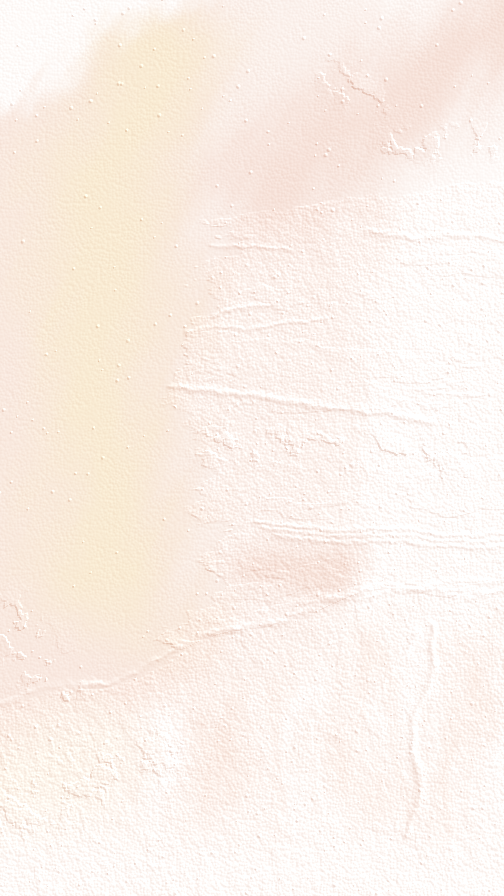
This texture is drawn by a WebGL 1 fragment shader. Its source:

```glsl
precision highp float;
// Pale blush and cream plaster: brushed washes of paint under troweled relief.
// A height field (cellular grain, specks, ridges, torn plaster layers) is lit
// from the upper right by a finite difference and tints the washes.
uniform vec2 u_resolution;

vec2 hash2(vec2 p) {
  return fract(sin(vec2(dot(p, vec2(127.1, 311.7)), dot(p, vec2(269.5, 183.3)))) * 43758.55);
}

// Layered sines, each octave turned and doubled; about -1 to 1
float waves(vec2 p) {
  float sum = 0.0, amp = 0.5;
  for (int i = 0; i < 5; i++) {
    sum += amp * sin(p.x + 1.4 * sin(p.y * 0.9 + 1.0)) * cos(p.y * 0.8 + sin(p.x * 0.7));
    p = mat2(1.2, 1.6, -1.6, 1.2) * p + vec2(2.3, 5.1);
    amp *= 0.6;
  }
  return sum;
}

// Cellular noise: distance to the nearest point and that point's random value
vec2 cells(vec2 p) {
  vec2 cell = floor(p), nearest = vec2(9.0, 0.0);
  for (int j = -1; j <= 1; j++)
    for (int i = -1; i <= 1; i++) {
      vec2 id = cell + vec2(float(i), float(j));
      float d = length(id + hash2(id) - p);
      if (d < nearest.x) nearest = vec2(d, hash2(id + 41.0).x);
    }
  return nearest;
}

float segment(vec2 p, vec2 a, vec2 b) {
  vec2 ab = b - a;
  return length(p - a - ab * clamp(dot(p - a, ab) / dot(ab, ab), 0.0, 1.0));
}

float blob(float d, float width) {
  return exp(-d * d / (width * width));
}

float ridge(vec2 p, vec2 a, vec2 b, float width) {
  return blob(segment(p, a, b), width);
}

// Top of the lower plaster coat, rising to the right
float coatLine(float x) {
  return 0.37 + 0.235 * smoothstep(-0.1, 0.85, x) + 0.012 * sin(x * 19.0);
}

// 1 where rough plaster covers the smooth painted ground
float plaster(vec2 p) {
  float tear = waves(p * vec2(14.0, 32.0));
  float side = smoothstep(0.0, 0.012, p.x - 0.4 - 0.1 * tear - 0.04 * sin(p.y * 11.0));
  float top = smoothstep(0.0, 0.008, 1.36 + 0.12 * (p.x - 0.45) + 0.02 * tear - p.y);
  float lower = smoothstep(0.0, 0.01, coatLine(p.x) + 0.016 * tear - p.y);
  return max(side * top, lower);
}

float relief(vec2 p) {
  float coat = plaster(p);
  float rough = waves(p * 38.0);

  // Fine grain in uneven patches, calmer on the painted ground
  float h = -(0.2 + 0.22 * coat + 0.1 * rough) * cells(p * 165.0).x;
  h -= (0.06 + 0.13 * coat) * cells(p * 88.0 + 7.0).x;
  h += coat * (0.35 + 0.2 * rough + 0.25 * waves(p.yx * 75.0));

  // Long torn layers: level above, upright in the lower coat
  float below = step(p.y, coatLine(p.x));
  vec2 layerScale = mix(vec2(5.0, 17.0), vec2(15.0, 7.0), below);
  h += (0.26 - 0.1 * below) * coat * smoothstep(0.1, 0.16, waves(p * layerScale + 2.0));

  // Scattered specks, thicker on the plaster
  vec2 speck = cells(p * 38.0 + 3.0);
  float size = 0.07 + 0.11 * fract(speck.y * 17.0);
  h += 0.6 * step(0.87 - 0.17 * coat, speck.y) * smoothstep(size, size * 0.3, speck.x);

  // Troweled ridges with broken, wavering edges
  vec2 q = p + 0.01 * vec2(waves(p * 24.0 + 4.0), waves(p * 27.0));
  float lines = ridge(q, vec2(0.34, 1.015), vec2(0.86, 0.945), 0.006);
  lines += 0.8 * ridge(q, vec2(0.43, 1.15), vec2(0.54, 1.18), 0.005);
  lines += 0.7 * ridge(q, vec2(0.73, 1.32), vec2(1.05, 1.30), 0.005);
  lines += 0.6 * ridge(q, vec2(0.42, 1.29), vec2(0.58, 1.285), 0.004);
  lines += 0.6 * ridge(q, vec2(0.37, 1.12), vec2(0.65, 1.145), 0.004);
  lines += 0.6 * ridge(q, vec2(0.6, 0.58), vec2(1.05, 0.64), 0.006);
  for (int i = 0; i < 3; i++) {
    float k = float(i);
    lines += 0.7 * ridge(q, vec2(0.51 + 0.02 * k, 0.74 - 0.014 * k), vec2(1.05, 0.712 - 0.012 * k), 0.005);
  }
  lines += (0.7 + 0.8 * rough) * blob(q.y - coatLine(q.x) - 0.006, 0.007);

  // Drips running down the lower coat
  vec2 drip = q + vec2(0.012 * sin(p.y * 24.0), 0.0);
  lines += 1.1 * ridge(drip, vec2(0.86, 0.54), vec2(0.81, 0.12), 0.007);
  lines += 0.9 * ridge(drip, vec2(0.82, 0.52), vec2(0.68, 0.32), 0.006);

  // Torn clumps gathered in a few places
  float clumped = ridge(p, vec2(0.42, 0.9), vec2(0.9, 0.875), 0.035);
  clumped += ridge(p, vec2(0.66, 1.63), vec2(0.74, 1.57), 0.03);
  clumped += ridge(p, vec2(0.78, 1.49), vec2(0.98, 1.5), 0.03);
  clumped += ridge(p, vec2(0.02, 0.55), vec2(0.12, 0.4), 0.05);
  clumped += 0.8 * ridge(p, vec2(0.03, 0.17), vec2(0.32, 0.28), 0.06);
  return h + 0.8 * lines + 0.8 * clumped * smoothstep(0.1, 0.28, rough);
}

// Brushed colour washes
vec3 washes(vec2 p) {
  vec2 w = p + 0.06 * vec2(waves(p * 6.0), waves(p * 5.0 + 9.0));
  float streak = waves(vec2(w.x * 15.0, w.y * 4.0));
  float brush = waves(vec2(p.x - 0.6 * p.y, p.y + p.x) * vec2(30.0, 5.0));
  vec3 white = vec3(0.998, 0.984, 0.976), rose = vec3(0.976, 0.911, 0.877);
  vec3 color = mix(rose, vec3(0.984, 0.944, 0.924), smoothstep(0.3, 0.5, w.x + 0.05 * brush));
  color = mix(color, white, smoothstep(0.52, 0.92, w.x + 0.15 * streak));

  // Cream column and the rose sweep to the upper right
  float column = blob(w.x - 0.21 - 0.08 * smoothstep(1.3, 1.75, p.y) + 0.03 * brush, 0.13);
  column *= smoothstep(0.4, 0.65, w.y) * smoothstep(1.85, 1.65, w.y);
  color = mix(color, vec3(0.976, 0.92, 0.826), column);
  float sweep = segment(w, vec2(0.53, 1.42), vec2(1.05, 1.76)) + 0.04 * brush;
  color = mix(color, vec3(0.966, 0.885, 0.85), blob(sweep, 0.12));
  color = mix(color, vec3(0.955, 0.865, 0.825), 0.8 * ridge(w, vec2(0.5, 0.66), vec2(0.66, 0.66), 0.05));

  // Whitened lower coat with vertical stains, and bare corner
  float low = smoothstep(0.0, 0.14, coatLine(p.x) - w.y);
  vec3 stained = mix(white, rose, clamp(0.3 + 0.7 * streak, 0.0, 1.0));
  stained = mix(stained, vec3(0.985, 0.955, 0.9), 0.6 * smoothstep(0.35, 0.1, w.x));
  color = mix(color, mix(stained, white, smoothstep(0.25, 0.03, w.y)), 0.9 * low);
  return mix(color, white, smoothstep(1.48, 1.58, w.y - 0.75 * w.x + 0.04 * brush));
}

void main() {
  vec2 p = gl_FragCoord.xy / u_resolution.x;
  float light = relief(p) - relief(p + 0.0036 * vec2(0.68, 0.73));
  vec3 color = washes(p) + 0.006 * plaster(p);
  color += clamp(light, -0.7, 0.6) * vec3(0.11, 0.2, 0.235);
  gl_FragColor = vec4(clamp(color, 0.0, 1.0), 1.0);
}
```
